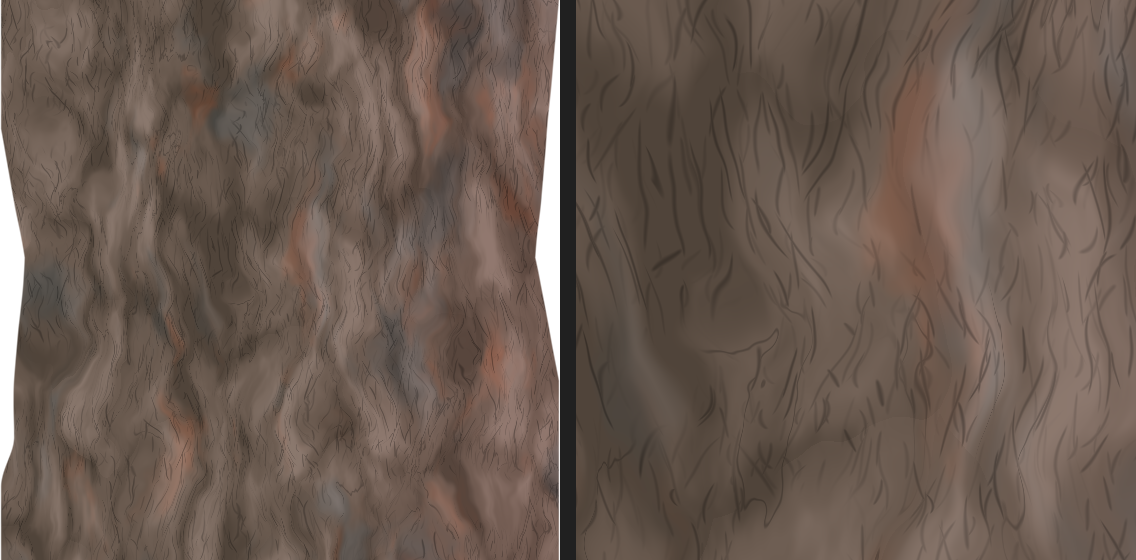
Left: the whole. Right: its middle third, enlarged.
A WebGL 2 fragment shader for this texture:

```glsl
#version 300 es
precision highp float;
// Weathered tree bark: soft folded plates, fine dark scratches and a narrowed trunk outline.

#define PLATE_SCALE vec2(9.5, 4.6)
#define GRAIN_SCALE vec2(27.0, 7.0)
#define WARP 0.13
#define VALLEY_DEPTH 0.50
#define GRAIN_CONTRAST 0.95
#define FOLD_CONTRAST 0.60
#define STROKE_WIDTH 0.0011
#define STROKE_INK 0.30
#define BARK_DARK vec3(0.325, 0.268, 0.230)
#define BARK_MID vec3(0.428, 0.357, 0.315)
#define BARK_LIGHT vec3(0.550, 0.470, 0.430)
#define NECK 0.040

uniform vec2 u_resolution;
out vec4 fragColor;

vec4 hash4(vec2 p) {
    vec4 q = fract(p.xyxy * vec4(0.1031, 0.1030, 0.0973, 0.1099));
    q += dot(q, q.wzxy + 33.33);
    return fract((q.xxyz + q.yzzw) * q.zywx);
}

float noise(vec2 p) {
    vec2 i = floor(p), f = fract(p);
    f = f * f * f * (f * (f * 6.0 - 15.0) + 10.0);
    return mix(mix(hash4(i).x, hash4(i + vec2(1, 0)).x, f.x),
               mix(hash4(i + vec2(0, 1)).x, hash4(i + vec2(1, 1)).x, f.x), f.y);
}

float fbm(vec2 p) {
    float sum = 0.0, amp = 0.533;
    for (int i = 0; i < 4; i++) {
        sum += amp * noise(p);
        p = p * 2.03 + vec2(17.3, 9.1);
        amp *= 0.5;
    }
    return sum;
}

// x: gap between the two nearest plates, y: random value of the nearest plate
vec2 plates(vec2 p) {
    vec2 cell = floor(p);
    float near = 9.0, next = 9.0, tint = 0.0;
    for (int j = -1; j <= 1; j++)
    for (int i = -1; i <= 1; i++) {
        vec2 c = cell + vec2(i, j);
        vec4 r = hash4(c + 71.0);
        float d = length(c + r.xy - p);
        if (d < near) { next = near; near = d; tint = r.z; }
        else next = min(next, d);
    }
    return vec2(next - near, tint);
}

// Short tapered pen strokes, one per grid cell
float strokes(vec2 p, vec2 cells, float seed) {
    vec2 g = p * cells, cell = floor(g);
    float ink = 0.0;
    for (int j = -1; j <= 1; j++)
    for (int i = -1; i <= 1; i++) {
        vec2 c = cell + vec2(i, j);
        vec4 r = hash4(c + seed);
        vec2 d = (g - c - r.xy) / cells;
        float halfLength = mix(0.3, 0.9, r.z) / cells.y;
        float along = d.y / halfLength;
        float taper = max(1.0 - along * along, 0.0);
        d.x -= (r.w - 0.5) * 0.9 * d.y + (r.x - 0.5) * 0.007 * along * along;
        float line = 1.0 - smoothstep(0.0, STROKE_WIDTH * (0.7 + taper), abs(d.x));
        ink = max(ink, line * smoothstep(0.0, 0.5, taper) * fract(r.z * 7.0 + r.w * 13.0));
    }
    return ink;
}

// Coverage of the trunk, pinched a little above mid height
float trunk(vec2 uv) {
    float lower = 0.55 * smoothstep(0.13, 0.22, uv.y) + 0.45 * smoothstep(0.30, 0.54, uv.y);
    float left = min(clamp((0.77 - uv.y) / 0.23, 0.0, 1.0), lower);
    float right = clamp(min((1.0 - uv.y) / 0.46, (uv.y - 0.32) / 0.22), 0.0, 1.0);
    float wobble = 0.003 * noise(vec2(uv.y * 14.0, 3.0));
    float inside = min(uv.x - 0.002 - NECK * left - wobble * left,
                       0.998 - NECK * right - wobble * right - uv.x);
    float pixel = 1.0 / u_resolution.x;
    return smoothstep(-pixel, pixel, inside);
}

void main() {
    vec2 uv = gl_FragCoord.xy / u_resolution;

    // Flowing distortion shared by all bark layers
    vec2 bend = vec2(fbm(uv * vec2(6.0, 5.0) + 4.0), fbm(uv * vec2(7.0, 4.0) + 31.0)) - 0.5;
    vec2 p = uv + WARP * bend * vec2(1.0, 1.5);

    // Soft relief
    vec2 plate = plates(p * PLATE_SCALE);
    float valley = (1.0 - smoothstep(0.0, 0.42, plate.x)) * mix(0.35, 1.0, noise(uv * 7.0 + 50.0));
    float grain = fbm(p * GRAIN_SCALE);
    float fold = noise(p * vec2(15.0, 5.0) + 12.0);
    float tone = 0.63 - VALLEY_DEPTH * valley + GRAIN_CONTRAST * (grain - 0.5)
               + FOLD_CONTRAST * (fold - 0.5) + 0.16 * (plate.y - 0.5);
    tone = clamp(tone, 0.0, 1.0);
    vec3 color = mix(BARK_DARK, BARK_MID, smoothstep(0.0, 0.5, tone));
    color = mix(color, BARK_LIGHT, smoothstep(0.45, 1.0, tone));

    // Rust, cool grey and the rosy right side
    float rust = smoothstep(0.60, 0.88, fbm(p * vec2(13.0, 6.0) + 80.0));
    float cool = smoothstep(0.55, 0.80, fbm(p * vec2(11.0, 5.0) + 140.0));
    color += vec3(0.095, 0.005, -0.025) * rust + vec3(-0.030, 0.008, 0.030) * cool;
    color += vec3(0.034, 0.004, 0.010) * (smoothstep(0.45, 1.0, uv.x) - 0.3);

    // Scratches and thin cracks, gathered in patches
    vec2 s = mix(uv, p, 0.6);
    float ink = max(strokes(s, vec2(34.0, 26.0), 7.0), strokes(s, vec2(46.0, 34.0), 203.0));
    ink = max(ink, 0.8 * strokes(s, vec2(58.0, 48.0), 411.0));
    float crack = 1.0 - smoothstep(0.0, 0.016, abs(grain - 0.46));
    ink *= smoothstep(0.25, 0.65, noise(uv * vec2(13.0, 9.0) + 60.0) + 0.3 * valley);
    crack *= smoothstep(0.45, 0.75, noise(uv * vec2(16.0, 11.0) + 90.0));
    color *= 1.0 - STROKE_INK * max(ink, 0.7 * crack);

    fragColor = vec4(mix(vec3(1.0), color, trunk(uv)), 1.0);
}
```
